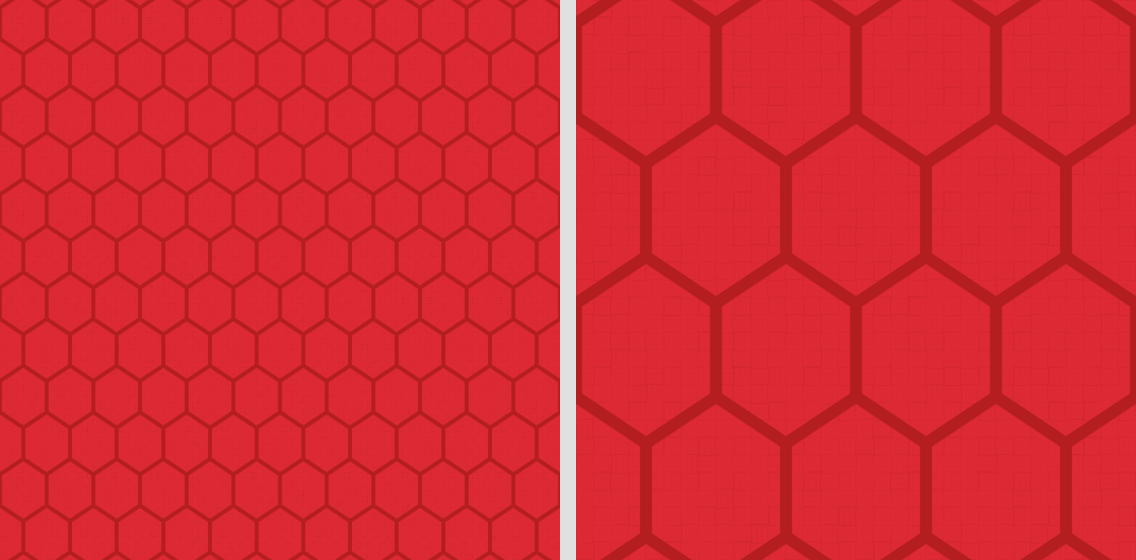
Left: the whole. Right: its middle third, enlarged.
Give the GLSL for this pattern, as a Shadertoy shader.

```glsl
const float TAU = 6.2831853;
const float HEX_COUNT = 12.0;      // hexagons across, and rows down
const float STRAND_COUNT = 96.0;   // weave strands across; even so parity wraps
const float LINE_HALF_WIDTH = 0.043;

const vec3 FILL_RED = vec3(0.865, 0.163, 0.203);
const vec3 LINE_RED = vec3(0.708, 0.118, 0.130);
const vec3 THREAD_RED = vec3(0.780, 0.130, 0.160);

// Depth inside a hexagon of width 1 and height 4/3 centred at the origin
float hexDepth(vec2 p) {
    p = abs(p);
    float side = 0.5 - p.x;
    float slope = dot(vec2(2.0 / 3.0) - vec2(p.x * 2.0 / 3.0, p.y), vec2(0.5))
                - 0.5 * (2.0 / 3.0);
    slope = 2.0 * slope / length(vec2(2.0 / 3.0, 1.0));
    return min(side, slope);
}

// Depth inside the nearest member of a 1 by 2 lattice with the given centre
float latticeDepth(vec2 p, vec2 centre) {
    vec2 period = vec2(1.0, 2.0);
    vec2 q = (p - centre) / period;
    return hexDepth((q - floor(q + 0.5)) * period);
}

// Two lattices interleave to form the staggered rows
float honeycombDepth(vec2 p) {
    return max(latticeDepth(p, vec2(0.0, 0.5)), latticeDepth(p, vec2(0.5, 1.5)));
}

// Layered sines with whole frequencies, so they wrap; result in 0..1
float wrappedWear(vec2 uv) {
    float sum = sin(TAU * dot(uv, vec2(17.0, 11.0)))
              + sin(TAU * dot(uv, vec2(-23.0, 29.0)) + 1.7)
              + sin(TAU * dot(uv, vec2(41.0, -13.0)) + 4.1);
    return 0.5 + sum / 6.0;
}

// Plain weave: strand edges plus faint fibres along the upper strand
float weave(vec2 p, float pixel) {
    vec2 cell = floor(p);
    vec2 local = p - cell;
    bool horizontal = mod(cell.x + cell.y, 2.0) < 0.5;
    float across = horizontal ? local.y : local.x;
    float edgeDistance = min(across, 1.0 - across);
    float edge = 1.0 - smoothstep(0.07 - 0.5 * pixel, 0.07 + 0.5 * pixel, edgeDistance);
    float fibre = 0.5 + 0.5 * cos(TAU * 3.0 * across);
    return edge + 0.15 * fibre * (1.0 - edge);
}

void mainImage(out vec4 fragColor, in vec2 fragCoord) {
    vec2 uv = fragCoord / iResolution.xy;
    float pixel = 1.0 / min(iResolution.x, iResolution.y);

    // Woven fill with uneven thread strength
    float thread = weave(uv * STRAND_COUNT, pixel * STRAND_COUNT);
    float strength = mix(0.08, 0.42, wrappedWear(uv));
    vec3 color = mix(FILL_RED, THREAD_RED, thread * strength);

    // Honeycomb lines
    float depth = honeycombDepth(uv * HEX_COUNT);
    float blur = 0.75 * pixel * HEX_COUNT;
    float line = 1.0 - smoothstep(LINE_HALF_WIDTH - blur, LINE_HALF_WIDTH + blur, depth);
    color = mix(color, LINE_RED, line);

    fragColor = vec4(color, 1.0);
}
```
